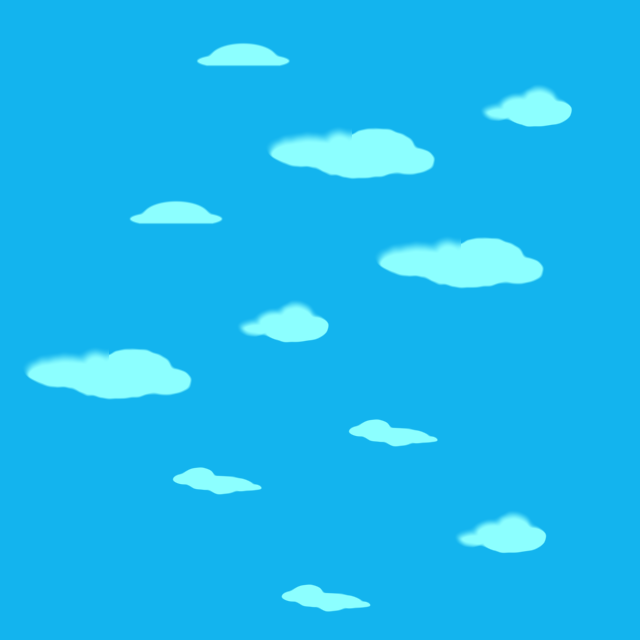
Write a three.js fragment shader that draws this texture.

```glsl
// Flat blue sky with scattered pale cyan clouds, crisp below and misty at the upper left.
#define SKY vec3(0.075, 0.705, 0.932)
#define CLOUD vec3(0.55, 1.0, 1.0)
#define CLOUD_COUNT 11
#define UNITS 768.0      // shape units across the canvas
#define MERGE 4.0        // roundness where lobes join
#define WOBBLE 1.6       // unevenness of the outline
#define CRISP 1.1        // half width of a sharp edge
#define MIST 8.0         // half width of a misty edge

varying vec2 vUv;

float hash(vec2 p) {
  return fract(sin(dot(p, vec2(127.1, 311.7))) * 43758.5453);
}

float noise(vec2 p) {
  vec2 cell = floor(p);
  vec2 f = fract(p);
  f = f * f * (3.0 - 2.0 * f);
  float low = mix(hash(cell), hash(cell + vec2(1.0, 0.0)), f.x);
  float high = mix(hash(cell + vec2(0.0, 1.0)), hash(cell + 1.0), f.x);
  return mix(low, high, f.y);
}

// Approximate signed distance to an ellipse
float ellipse(vec2 p, vec2 radius) {
  float k = max(length(p / radius), 1e-3);
  float slope = max(length(p / (radius * radius)), 1e-5);
  return k * (k - 1.0) / slope;
}

float smoothUnion(float a, float b) {
  float h = max(MERGE - abs(a - b), 0.0) / MERGE;
  return min(a, b) - h * h * MERGE * 0.25;
}

float addLobe(float d, vec2 p, vec2 center, vec2 radius) {
  return smoothUnion(d, ellipse(p - center, radius));
}

// Cloud outlines, centred on the origin
float bigCloud(vec2 p) {
  float d = ellipse(p - vec2(-48.0, 2.0), vec2(50.0, 18.0));
  d = addLobe(d, p, vec2(-15.0, 11.0), vec2(18.0, 15.0));
  d = addLobe(d, p, vec2(30.0, 4.0), vec2(46.0, 26.0));
  d = addLobe(d, p, vec2(68.0, -8.0), vec2(31.0, 16.0));
  return addLobe(d, p, vec2(10.0, -11.0), vec2(54.0, 18.0));
}

float puffCloud(vec2 p) {
  float d = ellipse(p - vec2(-34.0, -6.0), vec2(18.0, 8.0));
  d = addLobe(d, p, vec2(-11.0, 1.0), vec2(22.0, 13.0));
  d = addLobe(d, p, vec2(13.0, 2.0), vec2(23.0, 21.0));
  d = addLobe(d, p, vec2(33.0, -4.0), vec2(19.0, 14.0));
  return addLobe(d, p, vec2(9.0, -12.0), vec2(32.0, 10.0));
}

float domeCloud(vec2 p) {
  float d = ellipse(p - vec2(0.0, -8.0), vec2(55.0, 9.0));
  d = addLobe(d, p, vec2(0.0, -5.0), vec2(40.0, 18.0));
  return max(d, -13.5 - p.y);
}

float wispCloud(vec2 p) {
  float d = ellipse(p - vec2(-34.0, 2.0), vec2(19.0, 7.0));
  d = addLobe(d, p, vec2(-23.0, 5.0), vec2(18.0, 11.0));
  d = addLobe(d, p, vec2(-5.0, -3.0), vec2(30.0, 9.0));
  d = addLobe(d, p, vec2(19.0, -4.0), vec2(22.0, 8.0));
  d = addLobe(d, p, vec2(38.0, -8.0), vec2(15.0, 4.0));
  return addLobe(d, p, vec2(6.0, -10.0), vec2(15.0, 6.0));
}

// Coverage of one cloud: wisps drift low, domes high, puffs at every fourth place
float cloudCover(vec2 p, float index) {
  float d;
  float mist = 0.0;
  vec2 q = p + WOBBLE * (vec2(noise(p / 9.0), noise(p / 9.0 + 40.0)) - 0.5);
  if (abs(mod(index, 4.0) - 1.0) < 0.5) {
    d = puffCloud(q);
    mist = 0.7 * smoothstep(-14.0, 14.0, p.y - 0.3 * p.x);
  } else if (index < 3.5) {
    d = wispCloud(q);
  } else if (index > 6.5 && abs(mod(index, 3.0) - 1.0) < 0.5) {
    d = domeCloud(p);
    mist = 0.08;
  } else {
    d = bigCloud(q);
    mist = max(0.1, smoothstep(30.0, -10.0 + 40.0, 30.0 - p.x) * smoothstep(-6.0, 10.0, p.y));
  }
  float edge = mix(CRISP, MIST, mist);
  return 1.0 - smoothstep(-edge, edge, d);
}

void main() {
  float cover = 0.0;
  for (int i = 0; i < CLOUD_COUNT; i++) {
    float index = float(i);
    // Golden ratio steps spread the clouds sideways while they climb
    float across = mix(0.15, 0.87, fract(0.5 + 0.381966 * index));
    float up = 0.075 + 0.085 * index + 0.02 * (hash(vec2(index, 3.0)) - 0.5);
    cover = max(cover, cloudCover((vUv - vec2(across, up)) * UNITS, index));
  }
  gl_FragColor = vec4(mix(SKY, CLOUD, cover), 1.0);
}
```
